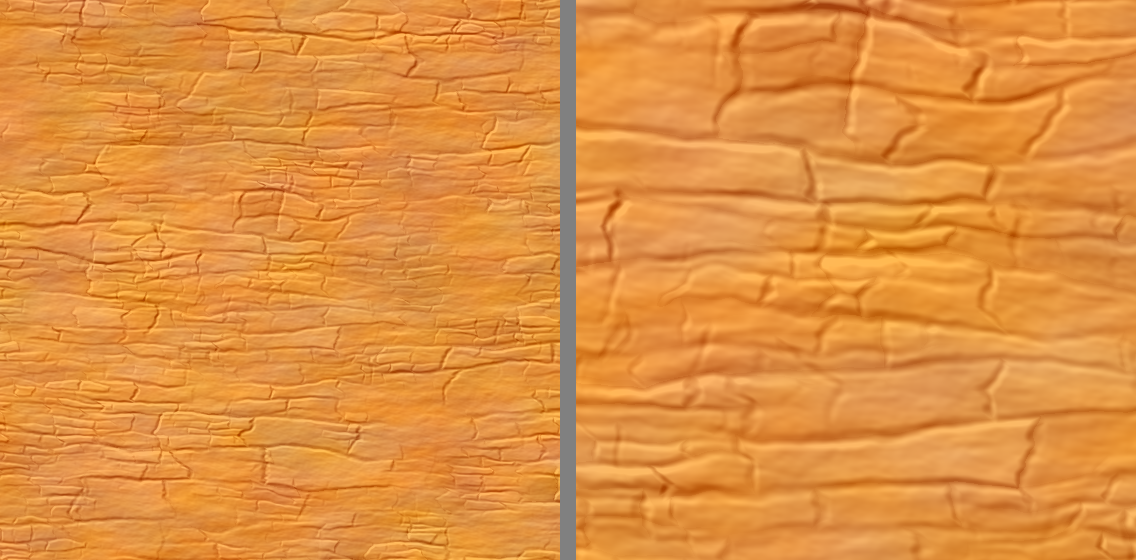
Left: the whole. Right: its middle third, enlarged.
Reproduce this texture procedurally as a three.js fragment shader.

```glsl
varying vec2 vUv;

// Colours: mean rock, then the directions in which it varies
const vec3 ROCK = vec3(0.876, 0.557, 0.238);
const vec3 TONE = vec3(0.128, 0.170, 0.142);
const vec3 DUST = vec3(-0.050, 0.000, 0.110);
const vec3 BLUSH = vec3(0.030, -0.045, 0.020);

// Slab layers: cells across and up the canvas
const vec2 COARSE_GRID = vec2(4.8, 15.0);
const vec2 MEDIUM_GRID = vec2(9.0, 31.0);
const vec2 FINE_GRID = vec2(17.0, 60.0);
const vec2 STRIATION = vec2(16.0, 58.0);
const vec2 GRAIN = vec2(46.0, 92.0);
const float BEVEL = 0.0068;

// Border play: fixed shift and wobble, for rows and for blocks
const vec2 ROW_PLAY = vec2(0.30, 0.52);
const vec2 BLOCK_PLAY = vec2(0.62, 0.20);

// Light from the upper left
const vec2 LIGHT_STEP = vec2(-0.0024, 0.0034);
const float RELIEF = 1.15;
const float CREVICE = 0.46;

float hash(vec2 p) {
  vec3 q = fract(p.xyx * vec3(0.1031, 0.1030, 0.0973));
  q += dot(q, q.yzx + 33.33);
  return fract((q.x + q.y) * q.z);
}

float noise(vec2 p) {
  vec2 cell = floor(p);
  vec2 f = fract(p);
  f = f * f * (3.0 - 2.0 * f);
  float low = mix(hash(cell), hash(cell + vec2(1.0, 0.0)), f.x);
  float high = mix(hash(cell + vec2(0.0, 1.0)), hash(cell + 1.0), f.x);
  return mix(low, high, f.y);
}

float fbm(vec2 p) {
  float sum = 0.0;
  float amp = 0.57;
  for (int i = 0; i < 3; i++) {
    sum += amp * noise(p);
    p = p * 2.03 + vec2(17.3, 9.1);
    amp *= 0.5;
  }
  return sum;
}

// Angular border between neighbouring spans
float border(float i, float across, float seed, vec2 play) {
  vec2 knot = vec2(floor(across), i * 7.0 + seed);
  float wobble = mix(hash(knot), hash(knot + vec2(1.0, 0.0)), fract(across));
  float shift = hash(vec2(seed + 0.5, i));
  return i + dot(play, vec2(shift, wobble) - 0.5);
}

// Span index, then the distances to its lower and upper border
vec3 span(float along, float across, float seed, vec2 play) {
  float i = floor(along);
  float lo = border(i, across, seed, play);
  float hi = border(i + 1.0, across, seed, play);
  if (along < lo) {
    i -= 1.0;
    hi = lo;
    lo = border(i, across, seed, play);
  } else if (along > hi) {
    i += 1.0;
    lo = hi;
    hi = border(i + 1.0, across, seed, play);
  }
  return vec3(i, along - lo, hi - along);
}

// One layer of broken slabs: x height, y tint, z crevice
vec3 slabs(vec2 p, vec2 grid, float seed, float bevel) {
  vec2 q = p * grid;
  vec3 row = span(q.y, q.x * 1.5, seed, ROW_PLAY);
  float shift = 9.0 * hash(vec2(row.x, seed));
  vec3 block = span(q.x + shift, q.y * 1.8, seed + row.x * 31.0, BLOCK_PLAY);
  float id = hash(vec2(row.x + seed, block.x));
  float edge = min(min(row.y, row.z) / grid.y, min(block.y, block.z) / grid.x);
  float rise = smoothstep(0.0, bevel, edge);
  float slope = row.y / (row.y + row.z);
  float lift = 0.1 + 0.85 * id + 0.25 * slope;
  return vec3(lift * rise, (id - 0.5) * rise, (1.0 - rise) * (0.3 + 1.1 * id));
}

// Warped layers, each fading in and out over the face
vec3 rockFace(vec2 p) {
  vec2 bend = vec2(noise(p * vec2(5.0, 9.0)), fbm(p * vec2(3.0, 6.0) + 40.0)) - 0.5;
  vec2 chip = vec2(fbm(p * vec2(38.0, 55.0)), fbm(p * vec2(36.0, 65.0) + 80.0)) - 0.5;
  vec2 q = p + bend * vec2(0.04, 0.05) + chip * vec2(0.019, 0.007);
  float coarse = 0.12 + smoothstep(0.3, 0.7, noise(p * vec2(8.0, 16.0) + 5.0));
  float medium = smoothstep(0.25, 0.7, noise(p * vec2(8.0, 17.0) + 23.0));
  float fine = smoothstep(0.4, 0.8, noise(p * vec2(8.0, 17.0) + 61.0));
  vec3 face = coarse * slabs(q, COARSE_GRID, 3.0, BEVEL);
  face += 0.85 * medium * slabs(q, MEDIUM_GRID, 107.0, BEVEL * 0.8);
  face += 0.7 * fine * slabs(q, FINE_GRID, 211.0, BEVEL * 0.65);
  face.x += 1.2 * fbm(q * STRIATION) + 0.85 * fbm(p * GRAIN + 13.0);
  return face;
}

void main() {
  vec2 p = vUv + 2.0;
  vec3 face = rockFace(p);
  float facing = face.x - rockFace(p + LIGHT_STEP).x;

  // Shading, slab tints and soft streaks
  float tone = RELIEF * facing - CREVICE * face.z + 0.35 * face.y + 0.18;
  tone += 0.7 * (fbm(p * vec2(11.0, 38.0) + 31.0) - 0.5);
  tone += 0.2 * (noise(p * vec2(3.0, 5.0) + 71.0) - 0.5);

  // Mineral stains
  float dust = fbm(p * vec2(12.0, 27.0) + 90.0) - 0.5;
  float blush = fbm(p * vec2(8.0, 15.0) + 55.0) - 0.5;
  vec3 colour = ROCK + TONE * clamp(tone, -1.7, 0.95);
  colour += DUST * dust * 1.6 + BLUSH * blush * 1.2;
  gl_FragColor = vec4(clamp(colour, 0.0, 1.0), 1.0);
}
```
